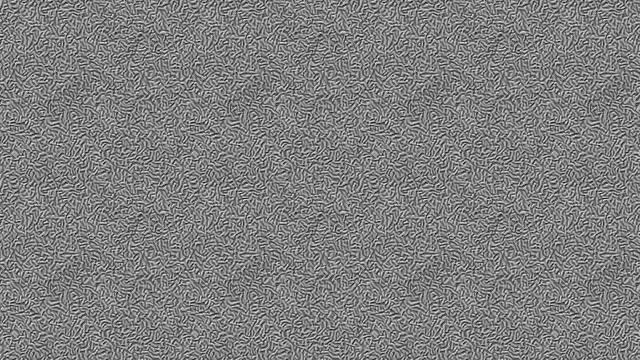
Give the GLSL for this texture, as a Shadertoy shader.

```glsl
// Fine grey worm-like grain, lit from the upper left like a rough embossed surface.
// Cellular wavelets with random directions and widths add up to a ridged height
// field; its height and its slope toward the light set the tone, in repeating tiles.

#define RIDGES_PER_HEIGHT 100.0
#define TILE_RIDGES 50.0
#define WAVELET_FALLOFF 2.2
#define WIDTH_SPREAD 0.5
#define LIGHT_DIR normalize(vec2(-0.45, 0.9))
#define BASE_GREY 0.497
#define BODY_CONTRAST 0.14
#define BODY_SHARPNESS 2.6
#define RELIEF_CONTRAST 0.36
#define MOTTLE_CONTRAST 0.016

const float TAU = 6.2831853;

// Three random values in 0..1 for one cell
vec3 cellHash(vec2 cell) {
    uvec3 v = uvec3(uint(cell.x), uint(cell.y), 17u) * 1664525u + 1013904223u;
    v.x += v.y * v.z;
    v.y += v.z * v.x;
    v.z += v.x * v.y;
    v ^= v >> 16u;
    v.x += v.y * v.z;
    v.y += v.z * v.x;
    v.z += v.x * v.y;
    return vec3(v >> 8u) / 16777216.0;
}

// Height (x) and slope facing the light (y) of the ridges
vec2 ridgeField(vec2 p) {
    vec2 home = floor(p);
    vec2 field = vec2(0.0);
    for (int j = -2; j <= 2; j++) {
        for (int i = -2; i <= 2; i++) {
            vec2 cell = home + vec2(i, j);
            vec2 wrapped = mod(cell, TILE_RIDGES);
            vec3 rnd = cellHash(wrapped);
            vec2 center = cell + cellHash(wrapped + 101.0).xy;
            vec2 d = p - center;
            float angle = TAU * rnd.x;
            float frequency = 1.0 + WIDTH_SPREAD * (rnd.z - 0.5);
            vec2 wave = frequency * vec2(cos(angle), sin(angle));
            float phase = TAU * (dot(wave, d) + rnd.y);
            float envelope = exp(-WAVELET_FALLOFF * dot(d, d));
            field += envelope * vec2(cos(phase), sin(phase) * dot(wave, LIGHT_DIR));
        }
    }
    return field;
}

// Broad uneven shading from warped sines that repeat with the tile
float mottle(vec2 p) {
    vec2 q = TAU * p / TILE_RIDGES;
    q += 0.5 * sin(3.0 * q.yx + vec2(0.7, 2.1));
    q += 0.3 * sin(5.0 * q.yx + vec2(3.9, 1.2));
    float shade = sin(2.0 * q.x + 0.5) * sin(3.0 * q.y);
    shade += sin(3.0 * q.x + 1.3) * sin(5.0 * q.y + 2.0);
    shade += sin(4.0 * q.x - 7.0 * q.y + 4.0);
    return shade;
}

void mainImage(out vec4 fragColor, in vec2 fragCoord) {
    vec2 p = fragCoord / iResolution.y * RIDGES_PER_HEIGHT;
    vec2 ridges = ridgeField(p);

    // Flat ridge tops with light and shadow strongest on their flanks
    float body = tanh(BODY_SHARPNESS * ridges.x);
    float relief = ridges.y * (1.0 - 0.5 * body * body);

    float grey = BASE_GREY + BODY_CONTRAST * body + RELIEF_CONTRAST * relief;
    grey += MOTTLE_CONTRAST * mottle(p);
    fragColor = vec4(vec3(clamp(grey, 0.13, 0.84)), 1.0);
}
```
